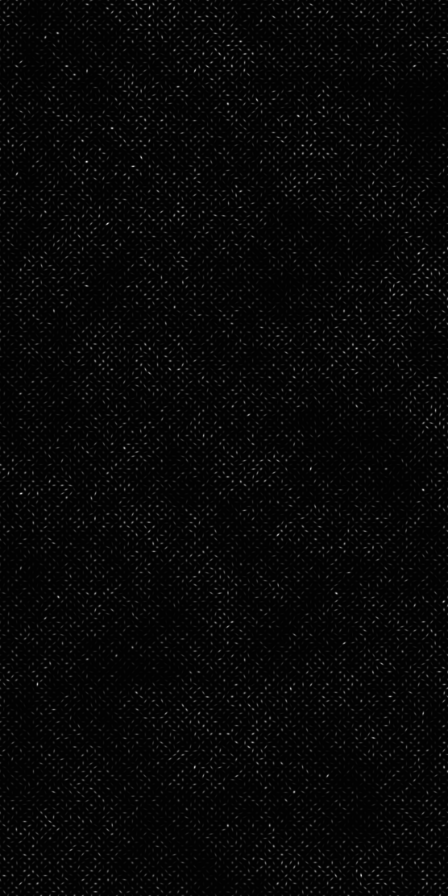
This pattern is drawn by a Shadertoy shader. Its source:

```glsl
#define COLUMNS 54.0
#define DOT_RADIUS 0.088
#define STRETCH 0.35
#define JITTER 0.05
#define BASE_GRAY 0.008
#define DOT_MIN 0.06
#define DOT_RANGE 0.36
#define SPARK_RATE 0.012
#define SPARK_GAIN 0.40
#define TAU 6.2831853

float hash(vec2 p) {
    vec3 q = fract(p.xyx * vec3(0.1031, 0.1030, 0.0973));
    q += dot(q, q.yzx + 33.33);
    return fract((q.x + q.y) * q.z);
}

// Broad, uneven wear from sines warped by one another
float wear(vec2 p) {
    float sum = 0.0;
    float weight = 0.5;
    for (int i = 0; i < 4; i++) {
        sum += weight * sin(p.x + 1.7 * sin(p.y * 0.8)) * cos(p.y - 1.3 * sin(p.x * 0.7));
        p = mat2(1.2, 1.6, -1.6, 1.2) * p + 2.3;
        weight *= 0.7;
    }
    return clamp(0.95 + 0.75 * sum, 0.3, 1.6);
}

// Soft tilted speck, widened by the pixel footprint
float speck(vec2 p, float angle, float stretch, float pixel) {
    float c = cos(angle), s = sin(angle);
    p = mat2(c, -s, s, c) * p;
    vec2 radius = DOT_RADIUS * vec2(1.0 + stretch, 1.0 - 0.6 * stretch);
    vec2 spread = radius * radius + 0.09 * pixel * pixel;
    return exp(-0.5 * dot(p * p, 1.0 / spread));
}

void mainImage(out vec4 fragColor, in vec2 fragCoord) {
    vec2 grid = fragCoord / iResolution.x * COLUMNS;
    float pixel = COLUMNS / iResolution.x;
    float gray = BASE_GRAY;

    // Two square lattices, offset by half a cell
    for (int k = 0; k < 2; k++) {
        vec2 p = grid + 0.5 * float(k);
        vec2 id = floor(p);
        vec2 seed = id + 137.0 * float(k);
        vec2 shift = vec2(hash(seed + 11.3), hash(seed + 29.7)) - 0.5;
        float level = hash(seed + 5.1);
        float peak = DOT_MIN + DOT_RANGE * level * level;
        peak *= wear((id - 0.5 * float(k)) * 0.16);
        peak += SPARK_GAIN * step(1.0 - SPARK_RATE, hash(seed + 71.9));
        float angle = TAU * hash(seed + 43.3);
        float stretch = STRETCH * (0.3 + 1.4 * hash(seed + 59.1));
        vec2 local = fract(p) - 0.5 - JITTER * 2.0 * shift;
        gray += peak * speck(local, angle, stretch, pixel);
    }

    fragColor = vec4(vec3(gray), 1.0);
}
```
